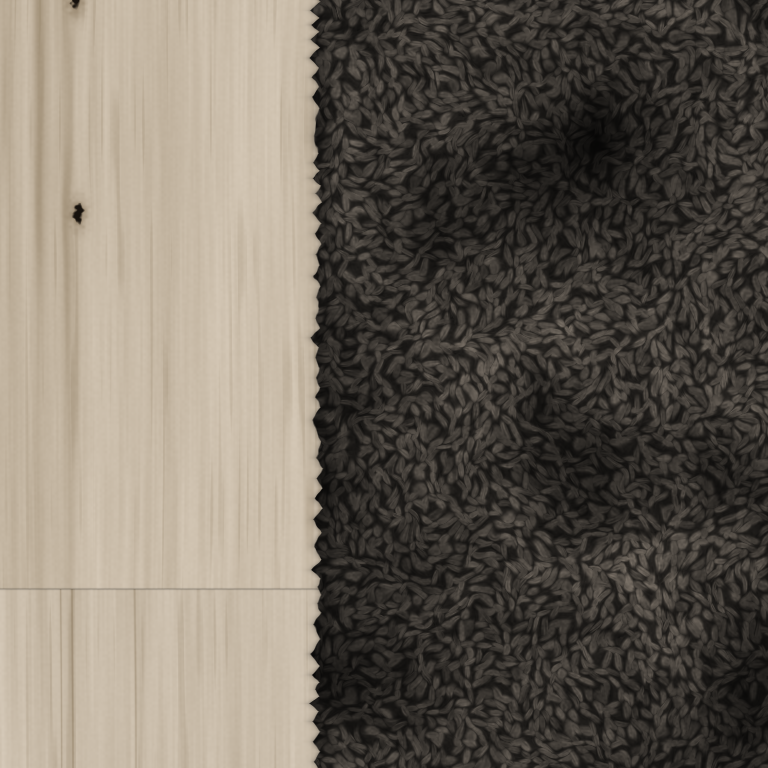
Write a WebGL 2 fragment shader that draws this texture.

```glsl
#version 300 es
precision highp float;
// A shaggy charcoal rug with a ragged left edge, lying on pale oak planks.

#define RUG_EDGE 0.418
#define TOOTH_COUNT 36.0
#define TOOTH_DEPTH 0.013
#define TUFT_COUNT 78.0
#define RUG_LIGHT 0.235
#define SEAM_Y 0.233
#define KNOT_POS vec2(0.102, 0.7225)
#define KNOT_SPACING 0.277
#define OAK_LIGHT vec3(0.825, 0.775, 0.705)
#define OAK_DARK vec3(0.64, 0.575, 0.48)
#define RUG_TINT vec3(1.08, 1.0, 0.91)

uniform vec2 u_resolution;
out vec4 fragColor;

float hash(vec2 p) {
    return fract(sin(dot(p, vec2(127.1, 311.7))) * 43758.5453);
}

float noise(vec2 p) {
    vec2 i = floor(p), f = fract(p);
    f = f * f * (3.0 - 2.0 * f);
    return mix(mix(hash(i), hash(i + vec2(1, 0)), f.x),
               mix(hash(i + vec2(0, 1)), hash(i + vec2(1, 1)), f.x), f.y);
}

float fbm(vec2 p) {
    float sum = 0.0, amp = 0.5;
    for (int i = 0; i < 4; i++) {
        sum += amp * noise(p);
        p = p * 2.03 + 17.3;
        amp *= 0.5;
    }
    return sum / 0.9375;
}

// Soft round patch, 1 at its centre
float blot(vec2 p, vec2 centre, float radius) {
    vec2 d = (p - centre) / radius;
    return exp(-dot(d, d));
}

float line(float x, float centre, float width) {
    float d = (x - centre) / width;
    return exp(-d * d);
}

// Oak: long grain, pores, knots and the seam between two planks
vec3 oak(vec2 uv, float px) {
    float upper = smoothstep(-px, px, uv.y - SEAM_Y);
    float plank = step(SEAM_Y, uv.y);
    vec2 p = uv;
    p.x += 0.008 * (noise(vec2(uv.x * 5.0, uv.y * 2.5) + plank * 9.0) - 0.5);

    float core = 0.0, halo = 0.0;
    for (int i = 0; i < 2; i++) {
        vec2 d = uv - KNOT_POS - vec2(-0.003, KNOT_SPACING) * float(i);
        p.x -= sign(d.x) * 0.005 * exp(-dot(d * vec2(45, 22), d * vec2(45, 22))) * smoothstep(0.0, 0.01, abs(d.x));
        float r = length(d / vec2(0.0075, 0.0135)) + 0.7 * (noise(uv * 230.0) - 0.5);
        core = max(core, 1.0 - smoothstep(0.45, 1.0, r));
        halo = max(halo, exp(-0.55 * r * r));
    }

    vec2 seed = vec2(31.0, 7.0) * plank;
    float fine = noise(p * vec2(330, 9) + seed) - 0.5;
    float medium = noise(p * vec2(110, 3.5) + seed) - 0.5;
    float broad = noise(p * vec2(24, 1.3) + seed) - 0.5;
    float pores = smoothstep(0.72, 0.95, noise(p * vec2(190, 6) + seed + 50.0));
    float bands = line(p.x, 0.052, 0.009) + line(p.x, 0.088, 0.009) + 0.5 * line(p.x, 0.012, 0.012);
    bands *= mix(0.35, 0.25 + 0.75 * smoothstep(0.3, 0.95, uv.y), plank) * (0.5 + noise(p * vec2(160, 7)));
    float rays = (1.0 - plank) * (line(p.x, 0.092, 0.0014) + line(p.x, 0.077, 0.0012) + line(p.x, 0.175, 0.0015));

    float stain = 0.17 + 0.15 * fine + 0.22 * medium + 0.22 * broad + 0.24 * pores;
    stain += 0.5 * bands + 0.5 * rays + 0.12 * smoothstep(0.2, 0.0, uv.x) * plank;
    stain += 0.07 * (noise(uv * 260.0) - 0.5);
    vec3 col = mix(OAK_LIGHT, OAK_DARK, clamp(stain, -0.1, 1.0));
    col = mix(col, vec3(0.42, 0.34, 0.23), 0.6 * halo);
    col = mix(col, vec3(0.09, 0.07, 0.05), core);
    float seam = line(uv.y, SEAM_Y, max(0.0013, 0.7 * px));
    return col * (1.0 - 0.2 * seam) * mix(0.985, 1.0, upper);
}

// Pile: overlapping leaning tufts, x = brightness, y = cover
vec2 pile(vec2 uv) {
    vec2 p = uv * TUFT_COUNT;
    p += 0.9 * (vec2(noise(p * 0.6), noise(p * 0.6 + 40.0)) - 0.5);
    vec2 cell = floor(p);
    float total = 0.0, shade = 0.0, cover = 0.0;
    for (int j = -1; j <= 1; j++)
    for (int i = -1; i <= 1; i++) {
        vec2 id = cell + vec2(i, j);
        vec2 d = p - id - vec2(hash(id), hash(id + 19.7));
        float lean = 5.0 * noise(id * 0.13) - 2.9 + 1.8 * (hash(id + 5.3) - 0.5);
        float c = cos(lean), s = sin(lean);
        vec2 q = vec2(c * d.x + s * d.y, c * d.y - s * d.x);
        float w = exp(-dot(q * q, vec2(1.7, 7.5)));
        float strand = noise(q * vec2(1.3, 6.5) + id * 3.1);
        float w2 = w * w + 0.0001;
        shade += w2 * (0.55 * hash(id + 71.0) + 0.45 * strand);
        total += w2;
        cover = max(cover, w);
    }
    return vec2(shade / total, smoothstep(0.12, 0.72, cover));
}

vec3 rug(vec2 uv, float inset) {
    vec2 p = uv + 0.05 * (vec2(fbm(uv * 9.0), fbm(uv * 9.0 + 30.0)) - 0.5);
    // Worn dark patches and paler raised ones
    float dark = 0.9 * blot(p, vec2(0.785, 0.825), 0.055) + 0.55 * blot(p, vec2(0.7, 0.775), 0.075)
        + 0.5 * blot(p, vec2(0.57, 0.715), 0.06) + 0.45 * blot(p, vec2(0.44, 0.51), 0.07)
        + 0.55 * blot(p, vec2(0.42, 0.38), 0.055) + 0.65 * blot(p, vec2(0.77, 0.385), 0.085)
        + 0.6 * blot(p, vec2(0.95, 0.385), 0.065) + 0.65 * blot(p, vec2(0.97, 0.1), 0.065)
        + 0.5 * blot(p, vec2(0.47, 0.12), 0.09) + 0.4 * blot(p, vec2(0.69, 0.475), 0.05);
    float pale = blot(p, vec2(0.55, 0.86), 0.085) + blot(p, vec2(0.62, 0.48), 0.06)
        + blot(p, vec2(0.83, 0.56), 0.1) + 0.8 * blot(p, vec2(0.82, 0.22), 0.11);
    float tone = RUG_LIGHT * (1.0 + 0.2 * pale + 0.7 * (fbm(uv * 7.0 + 3.0) - 0.5));
    tone *= 1.0 - 0.72 * min(dark, 1.0);
    vec2 tuft = pile(uv);
    tone *= (0.55 + 0.85 * tuft.x) * mix(0.42, 1.06, tuft.y);
    tone *= 0.9 + 0.2 * noise(uv * 330.0);
    tone *= mix(0.6, 1.0, smoothstep(0.0, 0.03, inset));
    return tone * RUG_TINT + 0.004;
}

// Signed distance into the rug from its toothed border
float rugInset(vec2 uv) {
    float y = uv.y * TOOTH_COUNT + 1.3 * noise(vec2(uv.y * 15.0, 2.0));
    float tooth = 1.0 - 2.0 * abs(fract(y) - 0.5);
    float depth = TOOTH_DEPTH * mix(0.35, 1.0, hash(vec2(floor(y), 8.0)));
    float wander = 0.006 * (noise(vec2(uv.y * 11.0, 6.0)) - 0.5) + 0.003 * (noise(uv * 130.0) - 0.5);
    return uv.x - RUG_EDGE + depth * tooth + wander;
}

void main() {
    vec2 uv = gl_FragCoord.xy / u_resolution;
    float px = 1.0 / min(u_resolution.x, u_resolution.y);
    float inset = rugInset(uv);
    // Contact shadow on the wood, then the rug over it
    vec3 wood = oak(uv, px) * (1.0 - 0.25 * exp(min(inset, 0.0) / 0.004));
    vec3 col = mix(wood, rug(uv, inset), smoothstep(-px, px, inset));
    fragColor = vec4(col, 1.0);
}
```
